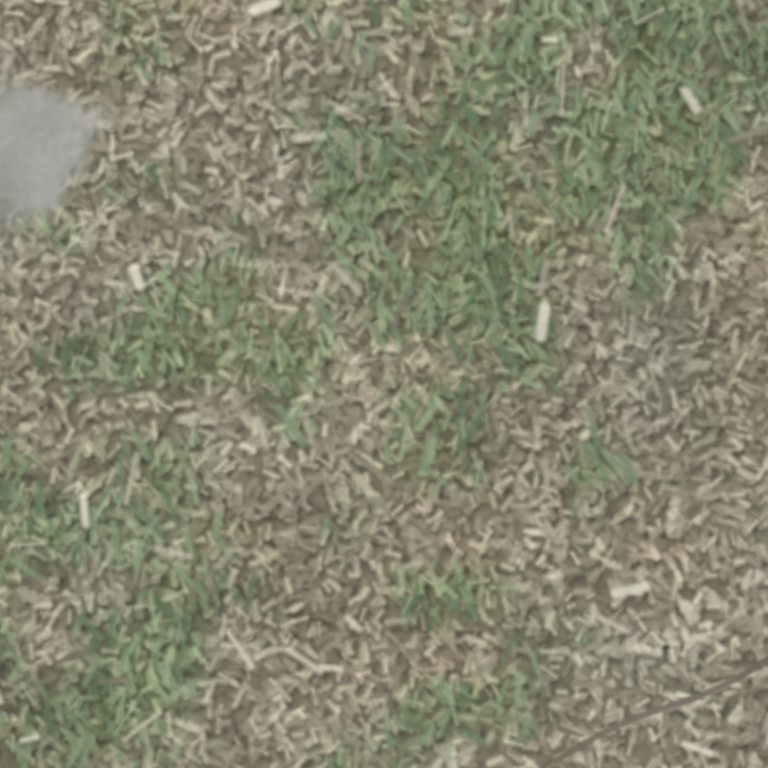
Write a WebGL 2 fragment shader that draws this texture.

```glsl
#version 300 es
precision highp float;
// Dry straw and wood chips on soil, with soft tufts of grass, a bare patch and a twig.

uniform vec2 u_resolution;
out vec4 fragColor;

const float PI = 3.14159265;
const float SOFTNESS = 0.0050;        // edge blur in canvas units
const int CHIP_LAYERS = 5;
const int BLADE_LAYERS = 3;
const float CHIP_SCALE = 27.0;        // cells across the canvas
const float BLADE_SCALE = 25.0;
const float SHADOW = 0.10;
const vec2 SHADOW_OFFSET = vec2(-0.003, 0.004);
const vec3 SOIL = vec3(0.49, 0.47, 0.41);
const vec3 STRAW_DARK = vec3(0.475, 0.448, 0.388);
const vec3 STRAW_LIGHT = vec3(0.855, 0.83, 0.76);
const vec3 PALE_CHIP = vec3(0.90, 0.89, 0.83);
const vec3 GRASS_DARK = vec3(0.36, 0.445, 0.335);
const vec3 GRASS_LIGHT = vec3(0.62, 0.69, 0.55);
const vec3 GRASS_TINT = vec3(0.81, 0.92, 0.80);
const vec3 DRY_TINT = vec3(1.04, 0.99, 0.97);
const vec3 STONE = vec3(0.61, 0.625, 0.60);
const vec3 TWIG = vec3(0.44, 0.40, 0.36);

vec4 hash4(vec2 cell, float seed) {
    vec4 q = fract(vec4(cell.xyx, seed) * vec4(0.1031, 0.1030, 0.0973, 0.1099));
    q += dot(q, q.wzxy + 33.33);
    return fract((q.xxyz + q.yzzw) * q.zywx);
}

float noise(vec2 p) {
    vec2 cell = floor(p), f = fract(p);
    f = f * f * (3.0 - 2.0 * f);
    float low = mix(hash4(cell, 3.0).x, hash4(cell + vec2(1, 0), 3.0).x, f.x);
    float high = mix(hash4(cell + vec2(0, 1), 3.0).x, hash4(cell + vec2(1, 1), 3.0).x, f.x);
    return mix(low, high, f.y);
}

float capsule(vec2 p, vec2 halfAxis) {
    float t = clamp(dot(p, halfAxis) / dot(halfAxis, halfAxis), -1.0, 1.0);
    return length(p - halfAxis * t);
}

// Grass grows along a rising diagonal band, broken into tufts.
float grassCover(vec2 p) {
    float tufts = 0.4 * noise(p * 6.5 + 4.0) + 0.6 * noise(p * 13.0 + 9.0);
    float band = 0.20 - 0.60 * abs(p.y - p.x - 0.03);
    return smoothstep(0.32, 0.92, tufts + band);
}

// Overlays one jittered piece per cell; size is (half length, half width) in cells.
void scatter(inout vec3 color, vec2 p, float scale, float seed, vec2 aim, vec2 size,
             float density, vec3 dark, vec3 light) {
    vec2 home = floor(p * scale);
    float blur = SOFTNESS * scale;
    for (int y = -1; y <= 1; y++)
    for (int x = -1; x <= 1; x++) {
        vec2 cell = home + vec2(x, y);
        vec4 place = hash4(cell, seed);
        vec4 look = hash4(cell, seed + 17.0);
        float angle = aim.x + (place.z - 0.5) * aim.y;
        vec2 halfAxis = vec2(cos(angle), sin(angle)) * size.x * mix(0.25, 1.0, place.w);
        float width = size.y * mix(0.6, 1.4, look.x);
        vec2 local = p * scale - cell - place.xy;
        float visible = smoothstep(look.y, look.y + 0.15, density);
        float body = 1.0 - smoothstep(width - blur, width + blur, capsule(local, halfAxis));
        float shade = 1.0 - smoothstep(width - blur, width + 2.0 * blur,
                                       capsule(local + SHADOW_OFFSET * scale, halfAxis));
        color *= 1.0 - SHADOW * shade * visible * (1.0 - body);
        color = mix(color, mix(dark, light, look.z), body * visible * 0.8);
    }
}

void main() {
    vec2 p = gl_FragCoord.xy / u_resolution.y;
    float grass = grassCover(p);

    // Mottled soil
    vec3 color = SOIL * (0.86 + 0.28 * noise(p * 70.0));

    // Straw and chips
    for (int i = 0; i < CHIP_LAYERS; i++) {
        float layer = float(i);
        scatter(color, p + layer * 0.137, CHIP_SCALE + layer * 7.0, 5.0 + layer * 7.0,
                vec2(2.0, PI), vec2(0.55, 0.15), 0.92, STRAW_DARK, STRAW_LIGHT);
    }
    color *= mix(DRY_TINT, vec3(1.0), noise(p * 7.0 + 31.0));
    color *= mix(vec3(1.0), GRASS_TINT, 0.15 + 0.85 * grass);

    // Grass blades
    for (int i = 0; i < BLADE_LAYERS; i++) {
        float layer = float(i);
        scatter(color, p + layer * 0.211, BLADE_SCALE + layer * 7.0, 61.0 + layer * 9.0,
                vec2(1.75, 1.6), vec2(0.75, 0.10), grass * 0.75,
                GRASS_DARK, GRASS_LIGHT);
    }

    // Loose stalks and sparse pale chips
    scatter(color, p, 15.0, 97.0, vec2(0.5, PI), vec2(0.50, 0.05), 0.28, STRAW_DARK, STRAW_LIGHT);
    scatter(color, p, 13.0, 113.0, vec2(1.2, PI), vec2(0.25, 0.07), 0.17, STRAW_LIGHT, PALE_CHIP);

    // Bare stone patch
    vec2 fromStone = (p - vec2(0.01, 0.80)) * vec2(0.9, 1.0);
    float stoneEdge = length(fromStone) + 0.07 * (noise(p * 20.0) - 0.5);
    vec3 stone = STONE * (0.94 + 0.12 * noise(p * 18.0));
    color = mix(color, stone, 0.92 * (1.0 - smoothstep(0.07, 0.135, stoneEdge)));

    // Curved twig
    vec2 along = p - vec2(0.87, 0.08);
    along.y += 0.006 * sin(along.x * 24.0);
    float twig = capsule(along, vec2(0.145, 0.068));
    color = mix(color, TWIG, 0.85 * (1.0 - smoothstep(0.001, 0.007, twig)));

    // Broad changes of light
    color *= 0.92 + 0.09 * noise(p * 4.0 + 21.0) + 0.11 * noise(p * 17.0 + 47.0);
    fragColor = vec4(color, 1.0);
}
```
